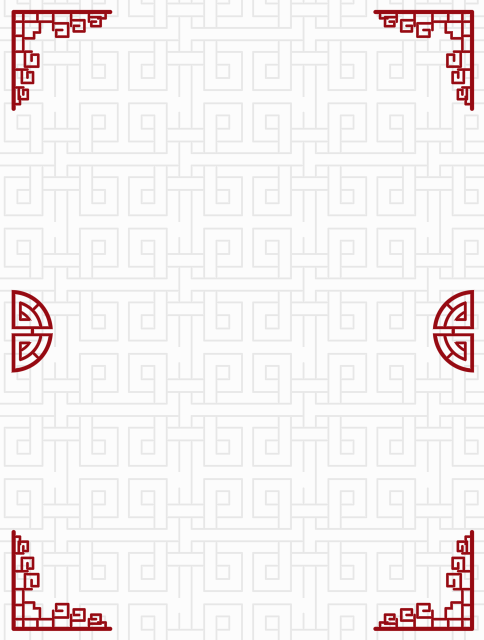
A Shadertoy shader for this pattern:

```glsl
// A pale woven key lattice with red fretwork corners and two half medallions.
// The lattice is one mirrored cell repeated by mod; the red parts are built
// from segment and arc distances, folded about the axes of the page.

const vec2 PAGE = vec2(582.0, 768.0);        // design grid, y runs downward
const vec2 CELL = vec2(149.4, 150.3);        // lattice period
const vec2 CELL_AXIS = vec2(73.6, 191.2);    // centre of one crossing
const vec2 FRAME_CENTER = vec2(292.0, 384.5);
const vec2 FRAME_HALF = vec2(278.0, 372.5);
const float MEDAL_Y = 397.5;
const float MEDAL_RADIUS = 49.5;
const float STRAP = 7.4;                     // half width of a woven strap
const float LINE_HALF = 1.1;
const float FRET_HALF = 1.6;
const vec3 PAPER = vec3(0.988);
const vec3 LINE_COLOR = vec3(0.905);
const vec3 RED = vec3(0.59, 0.04, 0.07);

float segment(vec2 p, vec2 a, vec2 b) {
    vec2 ab = b - a;
    return length(p - a - ab * clamp(dot(p - a, ab) / dot(ab, ab), 0.0, 1.0));
}

float hline(vec2 p, float y, float x0, float x1) {
    return segment(p, vec2(x0, y), vec2(x1, y));
}

float vline(vec2 p, float x, float y0, float y1) {
    return segment(p, vec2(x, y0), vec2(x, y1));
}

float boxEdge(vec2 p, vec2 lo, vec2 hi) {
    vec2 d = abs(p - 0.5 * (lo + hi)) - 0.5 * (hi - lo);
    return abs(length(max(d, 0.0)) + min(max(d.x, d.y), 0.0));
}

float boxFill(vec2 p, vec2 lo, vec2 hi) {
    vec2 d = max(lo - p, p - hi);
    return length(max(d, 0.0)) + min(max(d.x, d.y), 0.0);
}

// Outlines of the woven straps in one repeated cell
float lattice(vec2 p) {
    vec2 l = mod(p - CELL_AXIS + 0.5 * CELL, CELL) - 0.5 * CELL;
    vec2 q = abs(l);

    // Square key: small eye, outer turn and the strap leaving it
    float d = boxEdge(q, vec2(37.3, 36.7), vec2(52.7));
    d = min(d, hline(q, 67.2, 22.5, 68.0));
    d = min(d, hline(q, 21.4, 37.3, 68.0));
    d = min(d, vline(q, 68.0, 21.4, 67.2));
    d = min(d, vline(q, 22.5, STRAP, 67.2));
    d = min(d, vline(q, 37.3, STRAP, 52.7));

    // Short bridges over the upright strap
    d = min(d, hline(q, 21.4, 0.0, 22.5));
    d = min(d, hline(q, 36.7, 0.0, 22.5));

    // Long straps; the left and upper edges show the weave gaps
    float barStart = l.x < 0.0 && l.y < 0.0 ? 22.5 : STRAP;
    d = min(d, hline(q, STRAP, barStart, 76.0));
    float nearStart = l.x < 0.0 ? 0.0 : STRAP;
    float farEnd = l.x < 0.0 && l.y < 0.0 ? 56.0 : 76.0;
    d = min(d, vline(q, STRAP, nearStart, 21.4));
    return min(d, vline(q, STRAP, 36.7, farEnd));
}

// Angular spiral inside a box of half size s
float hook(vec2 p, vec2 s) {
    float d = hline(p, -s.y, -s.x, s.x);
    d = min(d, vline(p, s.x, -s.y, s.y));
    d = min(d, hline(p, s.y, -0.6 * s.x, s.x));
    d = min(d, vline(p, -0.6 * s.x, 0.0, s.y));
    return min(d, hline(p, 0.0, -0.6 * s.x, 0.2 * s.x));
}

// Corner fretwork, mirrored about its diagonal
float corner(vec2 c) {
    vec2 p = vec2(max(c.x, c.y), min(c.x, c.y));
    float rail = hline(p, 2.4, 2.4, 118.5) - 2.5;

    float d = hline(p, 14.0, 14.0, 50.0);
    d = min(d, vline(p, 34.0, 14.0, 27.0));
    d = min(d, hline(p, 27.0, 25.0, 34.0));
    d = min(d, vline(p, 31.0, 3.0, 14.0));
    d = min(d, vline(p, 14.0, 3.0, 14.0));

    // Spirals shrink along the arm and hang on short posts
    for (int i = 0; i < 3; i++) {
        float k = float(i);
        vec2 center = vec2(59.0 + 20.5 * k, 24.0 - 5.0 * k);
        vec2 size = vec2(9.0 - k, 8.0 - 1.3 * k);
        d = min(d, hook(p - center, size));
        d = min(d, vline(p, center.x - size.x, 3.0, center.y));
    }
    d = min(d, hline(p, 10.0, 104.0, 113.0));
    d = min(d, vline(p, 113.0, 3.0, 10.0));
    return min(rail, d - FRET_HALF);
}

// Half medallion, mirrored about its horizontal slit
float medallion(vec2 c) {
    vec2 p = vec2(c.x, abs(c.y));
    float r = length(p);
    float rim = abs(r - MEDAL_RADIUS + 2.4) - 2.4;
    float middle = max(abs(r - 35.5) - 1.9, 10.0 - p.x);
    float inner = max(abs(r - 25.5) - 1.7, max(9.0 - p.x, 13.0 - p.y));
    float d = min(rim, min(middle, inner));
    d = max(d, 2.5 - p.y);
    d = min(d, boxFill(p, vec2(0.0, 2.5), vec2(4.5, 48.0)));
    d = min(d, boxFill(p, vec2(0.0, 2.5), vec2(48.0, 6.0)));
    d = min(d, vline(p, 10.5, 14.0, 34.0) - 1.7);
    d = min(d, hline(p, 14.0, 10.5, 21.0) - 1.7);
    d = min(d, segment(p, vec2(25.5), vec2(33.0)) - 1.7);
    d = min(d, boxFill(p, vec2(23.0, -1.0), vec2(27.0, 4.0)));
    return max(d, -p.x);
}

void mainImage(out vec4 fragColor, in vec2 fragCoord) {
    vec2 p = fragCoord / iResolution.xy * PAGE;
    p.y = PAGE.y - p.y;
    float aa = 0.7 * PAGE.y / iResolution.y;

    float pale = 1.0 - smoothstep(-aa, aa, lattice(p) - LINE_HALF);
    vec3 color = mix(PAPER, LINE_COLOR, pale);

    vec2 edge = FRAME_HALF - abs(p - FRAME_CENTER);
    float red = min(corner(edge), medallion(vec2(edge.x, p.y - MEDAL_Y)));
    color = mix(color, RED, 1.0 - smoothstep(-aa, aa, red));
    fragColor = vec4(color, 1.0);
}
```
